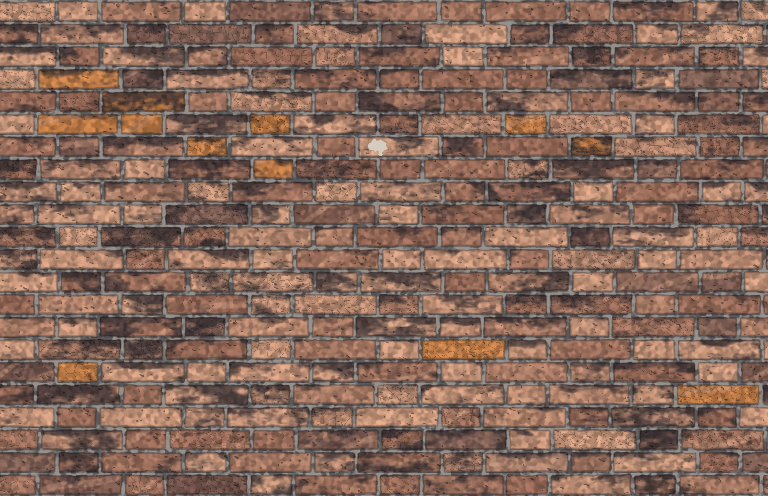
A Shadertoy shader for this texture:

```glsl
// Weathered brick wall in Flemish bond: 22 courses, six stretcher + header pairs
// across. Each brick is a rounded box with hashed clay tone; smooth cellular noise
// adds soot, grain, cracks and rough mortar. Lengths are in course heights.

const float COURSES = 22.0;
const float PAIRS = 6.0;
const float HALF_JOINT = 0.08;

const vec3 CLAY_RED = vec3(0.55, 0.385, 0.32);
const vec3 CLAY_PALE = vec3(0.73, 0.55, 0.45);
const vec3 CLAY_ORANGE = vec3(0.71, 0.45, 0.24);
const vec3 CLAY_BURNT = vec3(0.39, 0.29, 0.27);
const vec3 SOOT = vec3(0.19, 0.165, 0.18);
const vec3 MORTAR_DARK = vec3(0.35, 0.35, 0.36);
const vec3 MORTAR_LIGHT = vec3(0.59, 0.57, 0.55);
const vec3 LIME = vec3(0.83, 0.80, 0.75);

struct Brick { vec2 local; vec2 halfSize; vec2 id; };

float hash(vec2 p) {
    vec3 q = fract(p.xyx * vec3(0.1031, 0.1030, 0.0973));
    q += dot(q, q.yzx + 33.33);
    return fract((q.x + q.y) * q.z);
}

// Cellular noise: x = nearest distance, y = second nearest, z = blended cell value
vec3 cellular(vec2 p) {
    vec2 cell = floor(p);
    float near = 9.0, second = 9.0, total = 0.0, weights = 0.0;
    for (int j = -1; j <= 1; j++)
    for (int i = -1; i <= 1; i++) {
        vec2 c = cell + vec2(i, j);
        vec2 seed = c + vec2(hash(c), hash(c + 57.3));
        float d = distance(p, seed);
        float w = exp(-6.0 * d * d);
        total += w * hash(c + 19.7);
        weights += w;
        second = min(second, max(near, d));
        near = min(near, d);
    }
    return vec3(near, second, total / weights);
}

float patches(vec2 p) {
    return 0.55 * cellular(p).z + 0.3 * cellular(p * 2.3 + 11.0).z
         + 0.15 * cellular(p * 5.1 + 31.0).z;
}

// Finds the brick around p; alternate courses shift by about half a pair
Brick locate(vec2 p, float pairLength) {
    float row = floor(p.y);
    float shift = mix(0.785, 0.295, mod(row, 2.0)) + 0.04 * (hash(vec2(row, 3.0)) - 0.5);
    float u = p.x / pairLength - shift;
    float pair = mod(floor(u), PAIRS);
    u = fract(u);
    float split = 0.662 + 0.025 * (hash(vec2(pair, row)) - 0.5);
    float header = step(split, u);
    float left = header * split;
    float right = mix(split, 1.0, header);
    vec2 local = vec2((u - 0.5 * (left + right)) * pairLength, fract(p.y) - 0.5);
    return Brick(local, vec2(0.5 * (right - left) * pairLength, 0.5), vec2(pair * 2.0 + header, row));
}

float roundedBox(vec2 p, vec2 halfSize, float radius) {
    vec2 q = abs(p) - halfSize + radius;
    return length(max(q, 0.0)) + min(max(q.x, q.y), 0.0) - radius;
}

vec3 clayColor(vec2 id) {
    vec3 clay = mix(CLAY_RED, CLAY_PALE, smoothstep(0.1, 0.9, hash(id + 2.0)));
    clay = mix(clay, CLAY_BURNT, 0.75 * smoothstep(0.82, 0.95, hash(id + 41.0)));
    float band = (id.y - 5.4) / 1.1;
    float orangeChance = 0.03 + 0.35 * exp(-band * band);
    return mix(clay, CLAY_ORANGE, 0.85 * step(1.0 - orangeChance, hash(id + 73.0)));
}

vec3 brickColor(Brick b, vec2 p, float d, float grain) {
    vec3 color = clayColor(b.id);
    // Pale diagonal smears on a few bricks
    float smear = sin(p.x * 2.1 + p.y * 5.0 + sin(p.x * 0.9) * 2.0);
    color = mix(color, CLAY_PALE, 0.45 * smoothstep(0.55, 0.9, smear) * step(0.65, hash(b.id + 5.0)));
    // Soot gathers along the upper edge
    float top = smoothstep(0.05, -0.42, b.local.y);
    float stain = patches(p * vec2(0.9, 2.0)) + 0.2 * top + 0.5 * (hash(b.id + 29.0) - 0.5);
    color = mix(color, SOOT, 0.78 * smoothstep(0.54, 0.92, stain));
    // Fine grain, pits and cracks
    color *= 0.78 + 0.44 * grain;
    vec3 cells = cellular(p * vec2(2.0, 3.2) + 0.5 * grain);
    float crack = smoothstep(0.09, 0.0, cells.y - cells.x) * step(0.72, hash(b.id + 88.0));
    float pit = smoothstep(0.16, 0.07, cells.x) * step(0.55, cells.z);
    color *= 1.0 - 0.28 * crack - 0.4 * pit;
    return color * mix(0.72, 1.04, smoothstep(0.0, -0.09, d));
}

vec3 mortarColor(Brick b, vec2 p, float d, float grain) {
    float rough = patches(p * 1.7 + 70.0);
    vec3 color = mix(MORTAR_DARK, MORTAR_LIGHT, smoothstep(0.32, 0.62, 0.5 * (rough + grain)));
    // Shadow under the brick, and a contact line all around it
    float under = smoothstep(0.36, 0.46, b.local.y) * smoothstep(0.09, 0.02, d);
    float contact = smoothstep(0.05, 0.0, d);
    return mix(color, SOOT, max(0.65 * under, 0.4 * contact));
}

void mainImage(out vec4 fragColor, in vec2 fragCoord) {
    vec2 uv = fragCoord / iResolution.xy;
    float wallWidth = COURSES * iResolution.x / iResolution.y;
    vec2 p = vec2(uv.x * wallWidth, (1.0 - uv.y) * COURSES);
    float pixel = COURSES / iResolution.y;

    Brick b = locate(p, wallWidth / PAIRS);
    float tilt = 0.02 * (hash(b.id + 13.0) - 0.5);
    float grain = cellular(p * 6.0).z;
    float wobble = 0.09 * (patches(p * 2.2 + 5.0) - 0.5) + 0.03 * (grain - 0.5);
    float d = roundedBox(b.local + vec2(0.0, tilt * b.local.x), b.halfSize - HALF_JOINT, 0.07) + wobble;

    float cover = smoothstep(0.7 * pixel, -0.7 * pixel, d);
    vec3 color = mix(mortarColor(b, p, d, grain), brickColor(b, p, d, grain), cover);

    // One lime chip left of the centre
    float chip = length((p - vec2(0.493 * wallWidth, 6.52)) * vec2(1.0, 1.2)) + 0.5 * (grain - 0.5);
    color = mix(color, LIME, smoothstep(0.36, 0.28, chip));
    fragColor = vec4(color, 1.0);
}
```
